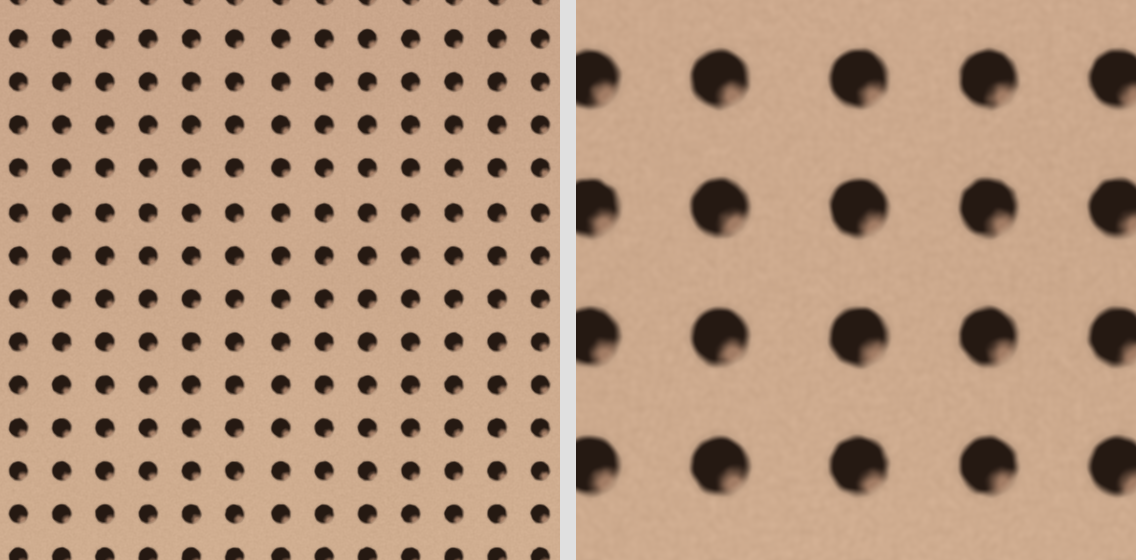
Left, the full canvas; right, a detail of the centre.
A WebGL 1 fragment shader for this texture:

```glsl
precision highp float;
// Tan perforated hardboard: rows of round holes, shaded upper left, lit lower right.
uniform vec2 u_resolution;

vec2 hash2(vec2 p) {
  p = vec2(dot(p, vec2(127.1, 311.7)), dot(p, vec2(269.5, 183.3)));
  return fract(sin(p) * 43758.55) * 2.0 - 1.0;
}

float gradientNoise(vec2 p) {
  vec2 i = floor(p), f = fract(p);
  vec2 u = f * f * (3.0 - 2.0 * f);
  float a = dot(hash2(i), f);
  float b = dot(hash2(i + vec2(1.0, 0.0)), f - vec2(1.0, 0.0));
  float c = dot(hash2(i + vec2(0.0, 1.0)), f - vec2(0.0, 1.0));
  float d = dot(hash2(i + 1.0), f - 1.0);
  return mix(mix(a, b, u.x), mix(c, d, u.x), u.y);
}

void main() {
  vec2 uv = gl_FragCoord.xy / u_resolution;

  // Board: slow vertical tint, soft mottling and fine grain
  vec3 board = mix(vec3(0.816, 0.682, 0.565), vec3(0.788, 0.647, 0.541), uv.y);
  board += 0.012 * gradientNoise(uv * 5.0);
  board += 0.018 * gradientNoise(uv * 110.0) + 0.026 * gradientNoise(uv * 230.0);

  // Hole grid, counted from the top left, with one wider gap each way
  vec2 pitch = vec2(0.0772, 0.0768);
  vec2 q = vec2(uv.x, 1.0 - uv.y);
  vec2 gap = vec2(0.0055, 0.0037) * step(vec2(0.4596, 0.34), q);
  vec2 grid = (q - vec2(0.0328, -0.0078) - gap) / pitch;
  vec2 id = floor(grid + 0.5);
  vec2 p = (grid - id) * pitch;

  // Variation: mostly by column, a little from hole to hole
  vec2 vary = 0.7 * hash2(vec2(id.x, 3.0)) + 0.3 * hash2(id + 17.0);
  float radius = 0.0168 + 0.0003 * vary.x;
  float rim = length(p) + 0.0013 * gradientNoise(p * 130.0 + id * 7.3);

  // The rim blurs more on the lit side
  float lowerRight = smoothstep(-0.008, 0.016, dot(p, vec2(0.707)));
  float blur = mix(0.0024, 0.0034, lowerRight);
  float hole = 1.0 - smoothstep(radius - blur, radius + blur, rim);

  // Lit patch of the inner wall
  vec2 litCentre = vec2(0.0095, 0.0110) + 0.0018 * vary;
  float litDistance = length(p - litCentre) + 0.002 * gradientNoise(p * 160.0 + id * 3.7);
  float lit = 1.0 - smoothstep(0.002, 0.0125, litDistance);
  vec3 wall = mix(vec3(0.145, 0.098, 0.072), vec3(0.64, 0.49, 0.395), lit);

  // Faint shading on the board around the rim
  board *= 1.0 - 0.06 * (1.0 - smoothstep(radius, radius + 0.006, rim));
  gl_FragColor = vec4(mix(board, wall, hole), 1.0);
}
```
